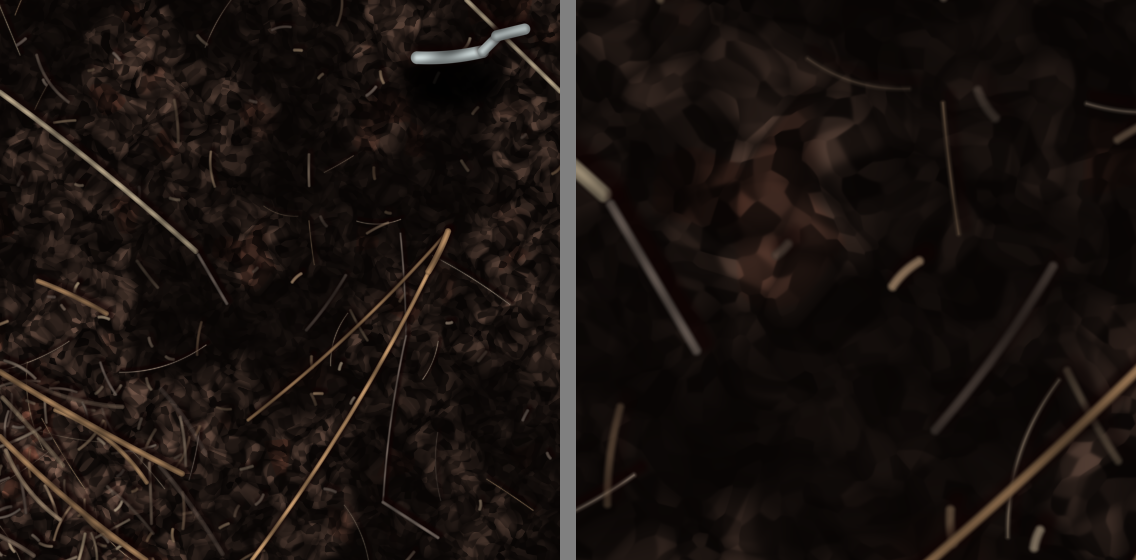
Left: the whole. Right: its middle third, enlarged.
Reproduce this texture procedurally as a three.js fragment shader.

```glsl
// Dark crumbly soil strewn with dry straw, thin fibres and one pale twig.
varying vec2 vUv;

const vec3 SOIL_DARK = vec3(0.030, 0.018, 0.014);
const vec3 SOIL_LIGHT = vec3(0.31, 0.232, 0.195);
const vec3 RED_SHADE = vec3(0.10, 0.012, 0.010);
const vec3 STRAW = vec3(0.66, 0.51, 0.36);
const vec3 PALE_STRAW = vec3(0.77, 0.70, 0.58);
const vec3 GREY_FIBRE = vec3(0.44, 0.39, 0.36);
const vec3 TWIG = vec3(0.74, 0.78, 0.78);
const vec2 SHADE_OFFSET = vec2(0.004, 0.005);

float hash(vec2 p) {
  return fract(sin(dot(p, vec2(127.1, 311.7))) * 43758.55);
}

vec2 hash2(vec2 p) {
  return vec2(hash(p), hash(p + 17.3));
}

// Soft cellular noise: x is the blended cell tone, y the nearest distance.
vec2 mosaic(vec2 p, float crispness) {
  vec2 cell = floor(p);
  float tone = 0.0, total = 0.0, nearest = 4.0;
  for (int j = -1; j <= 1; j++) {
    for (int i = -1; i <= 1; i++) {
      vec2 id = cell + vec2(float(i), float(j));
      vec2 away = id + hash2(id) - p;
      float d = dot(away, away);
      float weight = exp(-crispness * d);
      tone += weight * hash(id + 41.7);
      total += weight;
      nearest = min(nearest, d);
    }
  }
  return vec2(tone / total, sqrt(nearest));
}

// Distance to a gently bowed line from a to b.
float bowedLine(vec2 p, vec2 a, vec2 b, float bow) {
  float len = length(b - a);
  vec2 dir = (b - a) / len;
  float along = dot(p - a, dir);
  float t = clamp(along / len, 0.0, 1.0);
  float side = dot(p - a, vec2(-dir.y, dir.x)) - bow * 4.0 * t * (1.0 - t);
  return length(vec2(along - t * len, side));
}

// Lays one stem and its reddish shade over the ground.
vec3 layStem(vec3 ground, vec2 p, vec2 a, vec2 b, float bow, float width, vec3 tint, float opacity) {
  float d = bowedLine(p, a, b, bow);
  float shade = bowedLine(p - SHADE_OFFSET, a, b, bow);
  float shadeMask = 1.0 - smoothstep(width * 0.5, width * 2.0 + 0.004, shade);
  float body = 1.0 - smoothstep(width - 0.0014, width + 0.0014, d);
  float mottle = 0.86 + 0.12 * sin(dot(p, vec2(57.0, 31.0))) + 0.1 * sin(dot(p, vec2(-83.0, 141.0)));
  float rounding = 1.0 - 0.3 * smoothstep(0.0, width, d);
  ground = mix(ground, RED_SHADE * 0.6, shadeMask * opacity * 0.7);
  return mix(ground, tint * mottle * rounding, body * opacity);
}

// Dry matter gathers toward the lower left corner.
float litter(vec2 p) {
  return 1.0 - smoothstep(0.24, 0.56, length(p * vec2(1.05, 1.0)));
}

vec3 soil(vec2 p) {
  vec2 warped = p + 0.006 * sin(p.yx * 61.0 + 2.0 * sin(p * 37.0));
  vec2 clump = mosaic(warped * 36.0, 20.0);
  vec2 crumb = mosaic(warped * 85.0, 14.0);
  float patches = smoothstep(0.2, 0.75, mosaic(p * 8.0 + 3.0, 5.0).x);
  float tone = 0.52 * clump.x + 0.48 * crumb.x;
  float crevice = 1.0 - 0.6 * smoothstep(0.3, 0.85, clump.y);
  float light = tone * tone * mix(0.3, 1.3, patches) * crevice;
  light *= 1.0 + 0.45 * litter(p);
  vec3 color = mix(SOIL_DARK, SOIL_LIGHT, light);
  float rust = smoothstep(0.8, 0.95, mosaic(p * 19.0 + 8.0, 12.0).x);
  return color * mix(vec3(1.0), vec3(1.15, 0.96, 0.9), rust);
}

// One random stem per grid cell; reach is its half length in cells.
vec3 scatter(vec3 ground, vec2 p, float cells, float reach, float width, float spread, float sparse, float dense, float seed) {
  vec2 cell = floor(p * cells);
  for (int j = -1; j <= 1; j++) {
    for (int i = -1; i <= 1; i++) {
      vec2 id = cell + vec2(float(i), float(j));
      vec2 key = id + seed;
      vec2 middle = (id + hash2(key)) / cells;
      float present = step(hash(key + 5.1), mix(sparse, dense, litter(middle)));
      float angle = -0.65 + spread * (hash(key + 9.4) - 0.5);
      float halfLength = reach * mix(0.35, 1.0, hash(key + 13.8)) / cells;
      vec2 arm = halfLength * vec2(cos(angle), sin(angle));
      float bow = (hash(key + 21.6) - 0.5) * 0.35 * halfLength;
      vec3 tint = mix(GREY_FIBRE, mix(STRAW, PALE_STRAW, hash(key + 2.9)), hash(key + 33.2));
      float opacity = present * mix(0.3, 0.95, hash(key + 27.5));
      ground = layStem(ground, p, middle - arm, middle + arm, bow, width, tint, opacity);
    }
  }
  return ground;
}

void main() {
  vec2 p = vUv;
  vec3 color = soil(p);

  // Scattered fibres, flecks and straw
  color = scatter(color, p, 9.0, 0.75, 0.0013, 5.0, 0.2, 0.85, 3.0);
  color = scatter(color, p, 30.0, 0.35, 0.0030, 4.0, 0.07, 0.32, 57.0);
  color = scatter(color, p, 17.0, 0.6, 0.0026, 5.0, 0.04, 0.6, 71.0);
  color = scatter(color, p, 11.0, 0.7, 0.0030, 3.2, 0.03, 0.85, 83.0);
  color = scatter(color, p, 7.0, 0.8, 0.0042, 0.8, 0.0, 0.85, 29.0);

  // Long stems
  color = layStem(color, p, vec2(0.0, 0.835), vec2(0.35, 0.551), 0.006, 0.0048, PALE_STRAW, 0.9);
  color = layStem(color, p, vec2(0.354, 0.545), vec2(0.405, 0.458), 0.0, 0.003, GREY_FIBRE, 0.9);
  color = layStem(color, p, vec2(0.0, 0.336), vec2(0.325, 0.154), -0.004, 0.0052, STRAW, 0.95);
  color = layStem(color, p, vec2(0.068, 0.498), vec2(0.19, 0.44), 0.003, 0.0045, STRAW, 0.9);
  color = layStem(color, p, vec2(0.0, 0.22), vec2(0.26, 0.0), -0.008, 0.0052, STRAW, 0.9);
  color = layStem(color, p, vec2(0.833, 1.0), vec2(1.0, 0.837), 0.0, 0.0042, PALE_STRAW, 0.9);

  // Forked straw and bent grey fibre
  vec2 fork = vec2(0.80, 0.587);
  color = layStem(color, p, vec2(0.715, 0.583), vec2(0.725, 0.40), 0.002, 0.0019, GREY_FIBRE, 0.8);
  color = layStem(color, p, vec2(0.725, 0.40), vec2(0.684, 0.103), -0.006, 0.002, GREY_FIBRE, 0.9);
  color = layStem(color, p, vec2(0.684, 0.103), vec2(0.782, 0.04), 0.0, 0.003, GREY_FIBRE, 1.0);
  color = layStem(color, p, fork, vec2(0.443, 0.25), 0.012, 0.0031, STRAW * 0.9, 0.9);
  color = layStem(color, p, fork, vec2(0.45, 0.0), 0.018, 0.0037, STRAW * 1.15, 1.0);
  color = layStem(color, p, fork, vec2(0.765, 0.515), 0.002, 0.0055, STRAW * 1.2, 0.9);

  // Twig and the dark hollow beneath it
  float hollow = length((p - vec2(0.805, 0.855)) / vec2(0.10, 0.055));
  color *= mix(0.15, 1.0, smoothstep(0.4, 1.25, hollow));
  vec2 elbow = vec2(0.862, 0.908);
  color = layStem(color, p, vec2(0.745, 0.897), elbow, -0.004, 0.0115, TWIG, 1.0);
  color = layStem(color, p, elbow, vec2(0.892, 0.938), 0.0, 0.009, TWIG, 1.0);
  color = layStem(color, p, vec2(0.887, 0.936), vec2(0.937, 0.948), 0.0, 0.01, TWIG, 1.0);

  gl_FragColor = vec4(color, 1.0);
}
```
